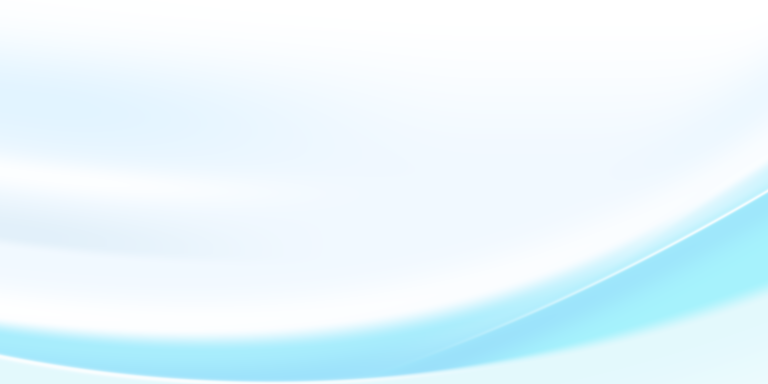
Write a Shadertoy shader that draws this background.

```glsl
// Pale sky-blue backdrop with soft white folds and a sweeping cyan ribbon.

#define WHITE      vec3(1.00, 1.00, 1.00)
#define MIST       vec3(0.945, 0.975, 1.00)
#define SKY        vec3(0.87, 0.95, 1.00)
#define SHADE      vec3(0.875, 0.935, 0.975)
#define CYAN       vec3(0.66, 0.93, 0.99)
#define DEEP_CYAN  vec3(0.60, 0.87, 0.98)
#define AQUA       vec3(0.65, 0.95, 0.99)
#define FLOOR_TINT vec3(0.89, 0.975, 0.99)

// Bell-shaped glow around d = 0.
float glow(float d, float width) {
    d /= width;
    return exp(-d * d);
}

// Heights of the main curves at x in 0..2.
float ribbonTop(float x) {
    float d = x - 0.5;
    return 0.128 + d * d * (0.15 + 0.035 * d);
}

float ribbonBottom(float x) {
    float d = x - 0.7;
    return 0.004 + 0.144 * d * d;
}

float creaseLine(float x) {
    float d = x - 0.96;
    return 0.02 + d * (0.34 + 0.12 * d);
}

float ridgeLine(float x) {
    float d = x - 0.8;
    return 0.5 + 0.085 * d * d;
}

// Wide misty folds above the ribbon.
vec3 backdrop(vec2 p) {
    float ridge = p.y - ridgeLine(p.x);
    float above = p.y - ribbonTop(p.x);
    float leftFade = 1.0 - smoothstep(0.1, 1.25, p.x);

    vec3 color = mix(MIST, WHITE, smoothstep(0.55, 0.98, p.y));
    color = mix(color, SKY, 0.85 * leftFade * glow(ridge - 0.19, 0.15));
    color = mix(color, SKY, 0.45 * smoothstep(1.5, 2.1, p.x) * glow(above - 0.17, 0.12));

    // White ridge with a grey-blue hollow beneath it.
    color = mix(color, WHITE, 0.85 * (1.0 - smoothstep(0.2, 1.1, p.x)) * glow(ridge, 0.045));
    float hollow = smoothstep(-0.20, -0.165, ridge) * (1.0 - smoothstep(-0.15, -0.03, ridge));
    color = mix(color, SHADE, 0.85 * (1.0 - smoothstep(0.05, 0.9, p.x)) * hollow);

    // Bright halo resting on the ribbon.
    float haloWidth = mix(0.06, 0.075, 0.5 * p.x);
    return mix(color, WHITE, mix(0.95, 0.6, 0.5 * p.x) * glow(above - 0.035, haloWidth));
}

// Cyan ribbon, split into two faces by the crease.
vec3 ribbon(vec2 p) {
    float crease = p.y - creaseLine(p.x);
    float depth = clamp((ribbonTop(p.x) - p.y) / 0.13, 0.0, 1.0);
    float toRight = smoothstep(0.8, 2.0, p.x);

    vec3 upper = mix(CYAN, DEEP_CYAN, 0.75 * smoothstep(0.3, 1.0, depth) * (1.0 - toRight));
    upper = mix(upper, WHITE, 0.35 * toRight * glow(crease - 0.025, 0.03));

    vec3 lower = mix(AQUA, DEEP_CYAN, mix(0.95, 0.55, toRight) * glow(crease + 0.035, 0.06));
    vec3 color = mix(lower, upper, smoothstep(-0.008, 0.008, crease));

    float shine = smoothstep(0.95, 1.95, p.x);
    return mix(color, WHITE, 0.85 * shine * glow(crease, 0.005));
}

void mainImage(out vec4 fragColor, in vec2 fragCoord) {
    vec2 p = fragCoord / iResolution.xy * vec2(2.0, 1.0);
    float toRight = 0.5 * p.x;

    // Ribbon over the backdrop, with a softer rim toward the right.
    float depth = ribbonTop(p.x) - p.y;
    float cover = smoothstep(-0.015, mix(0.035, 0.075, toRight), depth);
    vec3 color = mix(backdrop(p), ribbon(p), cover);

    // Faint second fold near the right edge.
    float fold = p.y - creaseLine(p.x) - 0.085 * smoothstep(1.35, 2.0, p.x);
    color = mix(color, WHITE, 0.35 * smoothstep(1.5, 2.0, p.x) * glow(fold, 0.012));

    // Pale floor and its bright rim below the ribbon.
    float below = ribbonBottom(p.x) - p.y;
    float softness = mix(0.005, 0.03, smoothstep(0.9, 2.0, p.x));
    vec3 ground = mix(FLOOR_TINT, WHITE, 0.35 * smoothstep(0.05, 0.3, below));
    color = mix(color, ground, smoothstep(-softness, softness, below));
    float rim = 1.0 - smoothstep(0.5, 1.6, p.x);
    color = mix(color, WHITE, 0.8 * rim * glow(below - 0.003, 0.007));

    fragColor = vec4(color, 1.0);
}
```
